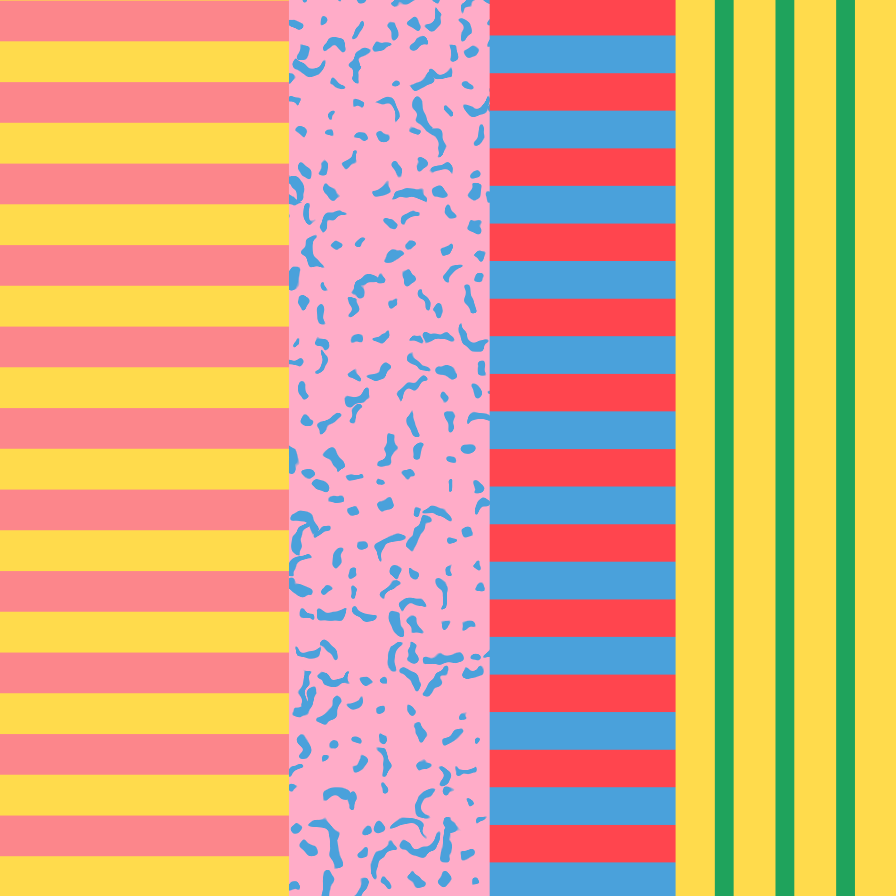
Write a Shadertoy shader that draws this pattern.

```glsl
float hash(vec2 p) {
    return fract(sin(dot(p, vec2(127.1, 311.7))) * 43758.5453);
}

float noise(vec2 p) {
    vec2 i = floor(p), f = fract(p);
    f = f * f * (3.0 - 2.0 * f);
    return mix(mix(hash(i), hash(i + vec2(1, 0)), f.x),
               mix(hash(i + vec2(0, 1)), hash(i + vec2(1, 1)), f.x), f.y);
}

// Coverage of a shape from its signed distance
float fill(float d, float pixel) {
    return clamp(0.5 - d / pixel, 0.0, 1.0);
}

// Signed distance to repeated bands
float bands(float x, float center, float period, float halfWidth) {
    float offset = fract((x - center) / period + 0.5) - 0.5;
    return abs(offset) * period - halfWidth;
}

// One bent, rounded stroke lying along x
float stroke(vec2 p, float halfLength, float bend, float radius) {
    float slope = 2.0 * bend * clamp(p.x, -halfLength, halfLength);
    p.y += bend * p.x * p.x;
    p.y /= sqrt(1.0 + slope * slope);
    p.x -= clamp(p.x, -halfLength, halfLength);
    return length(p) - radius;
}

// Squiggles scattered on a jittered grid
float squiggles(vec2 p) {
    vec2 wobble = vec2(noise(p * 110.0), noise(p * 110.0 + 37.0));
    p += (wobble - 0.5) * 0.007;
    const float cellSize = 0.032;
    vec2 home = floor(p / cellSize);
    float d = 1.0;
    for (int j = -1; j <= 1; j++) {
        for (int i = -1; i <= 1; i++) {
            vec2 cell = home + vec2(i, j);
            if (hash(cell + 5.3) > 0.92) continue;
            vec2 jitter = vec2(hash(cell), hash(cell + 17.7)) - 0.5;
            vec2 q = p - (cell + 0.5 + 0.6 * jitter) * cellSize;
            float angle = 6.2832 * hash(cell + 31.1);
            float c = cos(angle), s = sin(angle);
            q = vec2(c * q.x + s * q.y, c * q.y - s * q.x);
            float size = hash(cell + 43.9);
            float bend = 80.0 * (hash(cell + 59.3) - 0.5);
            float radius = mix(0.0032, 0.0052, hash(cell + 71.3));
            d = min(d, stroke(q, mix(0.001, 0.018, size * size), bend, radius));
        }
    }
    return d;
}

void mainImage(out vec4 fragColor, in vec2 fragCoord) {
    vec2 uv = fragCoord / iResolution.xy;
    float pixel = 1.0 / iResolution.y;
    float top = 1.0 - uv.y;

    vec3 yellow = vec3(1.0, 0.86, 0.30);
    vec3 coral = vec3(0.99, 0.525, 0.545);
    vec3 pink = vec3(1.0, 0.675, 0.785);
    vec3 blue = vec3(0.29, 0.63, 0.86);
    vec3 red = vec3(1.0, 0.27, 0.305);
    vec3 green = vec3(0.12, 0.64, 0.36);

    // Coral and yellow bands
    vec3 color = mix(yellow, coral, fill(bands(top, 0.0234, 0.09095, 0.0227), pixel));

    // Squiggle panel
    vec3 panel = mix(pink, blue, fill(squiggles(uv), pixel));
    color = mix(color, panel, fill(0.3225 - uv.x, pixel));

    // Red and blue bands
    panel = mix(blue, red, fill(bands(top, 0.0187, 0.0839, 0.0209), pixel));
    color = mix(color, panel, fill(0.5465 - uv.x, pixel));

    // Green uprights on yellow
    float uprights = max(bands(uv.x, 0.8083, 0.0677, 0.0105), uv.x - 0.97);
    panel = mix(yellow, green, fill(uprights, pixel));
    color = mix(color, panel, fill(0.754 - uv.x, pixel));

    fragColor = vec4(color, 1.0);
}
```
